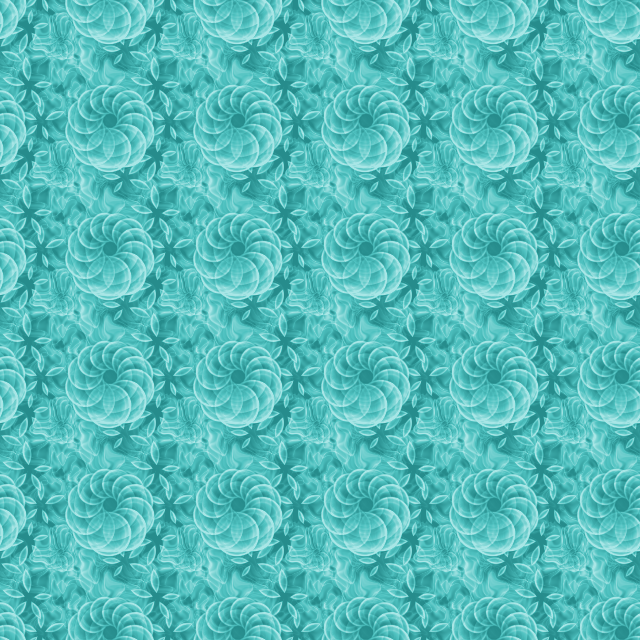
Reproduce this pattern procedurally as a three.js fragment shader.

```glsl
// Teal embossed tiles: a lopsided spiral flower of overlapping discs, ringed by
// pointed leaves on dark pools, over crumpled wrapping gradient noise.
// Every layer edits one tone value, which a three-stop ramp finally colours.
varying vec2 vUv;

const float TAU = 6.28318;
const float REPEATS = 5.0;                    // tiles across and down
const vec2 FLOWER = vec2(0.86, 0.056);        // centres, in units of one tile
const vec2 SWIRL = vec2(0.45, 0.726);
const vec2 FAN = vec2(0.91, 0.55);
const float FLOWER_SIZE = 0.146;              // mean disc radius
const float SWIRL_SIZE = 0.08;
const float FAN_SIZE = 0.12;
const float HOLE = 0.36;                      // open centre, in disc radii
const int PETALS = 11;
const float FIRST_PETAL = 4.1;                // angle of the lowest layer
const int POOLS = 4;
const int LEAVES = 5;
const float POOL_ORBIT = 0.46;
const vec2 LEAF = vec2(0.082, 0.03);          // half length, half width
const float SOFT = 0.006;                     // edge softness
const float RIM = 0.008;                      // highlight width
const float CONTRAST = 1.25;
const vec3 DEEP = vec3(0.15, 0.55, 0.55);
const vec3 MID = vec3(0.31, 0.76, 0.755);
const vec3 PALE = vec3(0.66, 0.90, 0.90);

vec2 direction(float angle) { return vec2(cos(angle), sin(angle)); }

// Shortest offset from a centre on the wrapping tile
vec2 wrapOffset(vec2 p, vec2 centre) { return fract(p - centre + 0.5) - 0.5; }

float cornerSlope(vec2 cell, vec2 offset, float period) {
  vec2 c = mod(cell, period);
  float h = fract(sin(dot(c, vec2(127.1, 311.7)) + period) * 4375.85);
  return dot(direction(TAU * h), offset);
}

// Gradient noise that repeats once per tile
float noise(vec2 p, float period) {
  p *= period;
  vec2 i = floor(p), f = fract(p);
  vec2 u = f * f * f * (f * (f * 6.0 - 15.0) + 10.0);
  vec2 e = vec2(1.0, 0.0);
  return mix(
    mix(cornerSlope(i, f, period), cornerSlope(i + e, f - e, period), u.x),
    mix(cornerSlope(i + e.yx, f - e.yx, period), cornerSlope(i + 1.0, f - 1.0, period), u.x),
    u.y);
}

vec2 warp(vec2 p) {
  return 0.12 * vec2(noise(p, 4.0), noise(p + 0.37, 5.0))
       + 0.06 * vec2(noise(p, 9.0), noise(p + 0.61, 8.0));
}

// Folds with bright creases at two scales, centred near zero
float crumple(vec2 p) {
  float fold = noise(p, 7.0);
  float wrinkle = noise(p + 0.23, 12.0);
  float creases = exp(-abs(fold) / 0.05) + 0.8 * exp(-abs(wrinkle) / 0.07);
  return 0.4 * fold + 0.4 * wrinkle + 0.4 * noise(p, 22.0) + 0.28 * creases - 0.14;
}

float rimLight(float d) {
  float x = (d + RIM) / RIM;
  return exp(-x * x);
}

// Discs laid clockwise, larger towards the bottom; the last tuck under the first
float paintRosette(float tone, vec2 q, float size, float cover, float grain) {
  float reach = length(q) / size;
  float firstInside = 0.0;
  tone = mix(tone, 0.08, cover * smoothstep(1.1, 0.4, reach));
  for (int i = 0; i < PETALS; i++) {
    float k = float(i);
    float angle = FIRST_PETAL - TAU * k / float(PETALS);
    float radius = size * (1.0 - 0.2 * sin(angle));
    float d = length(q - direction(angle) * (radius + HOLE * size)) - radius;
    float inside = smoothstep(SOFT, -SOFT, d);
    float shadow = exp(-max(d, 0.0) / (0.12 * size));
    tone *= 1.0 - 0.32 * cover * shadow * (1.0 - inside);

    float band = fract(reach / 0.6 + 0.37 * k);
    band *= smoothstep(1.0, 0.88, band);
    float body = 0.66 - 0.11 * sin(angle) + 0.36 * (band - 0.45);
    body -= 0.32 * smoothstep(0.0, 0.7, -d / radius);
    body *= mix(0.3, 1.0, smoothstep(0.3, 1.5, reach));
    body += 0.38 * rimLight(d) + 0.14 * rimLight(d + 0.035) + 0.25 * grain;
    float tuck = i > PETALS / 2 ? 1.0 - 0.65 * firstInside : 1.0;
    tone = mix(tone, body, inside * cover * tuck);
    if (i == 0) firstInside = inside;
  }
  return tone;
}

// Dark pools on an arc around the flower, each with a star of uneven leaves
float paintLeaves(float tone, vec2 p, float grain) {
  for (int j = 0; j < POOLS; j++) {
    float orbit = -1.31 + 0.65 * float(j);
    vec2 q = wrapOffset(p, FLOWER + POOL_ORBIT * direction(orbit));
    tone = mix(tone, 0.08 + 0.3 * grain, 0.9 * exp(-dot(q, q) / 0.015));
    for (int i = 0; i < LEAVES; i++) {
      float uneven = fract(0.618 * float(i * 3 + j * 7));
      float turn = float(i) + 0.5 * uneven;
      vec2 axis = direction(TAU * turn / float(LEAVES) + 1.7 * orbit);
      vec2 leaf = LEAF * (0.7 + 0.5 * uneven);
      float along = (dot(q, axis) - leaf.x - 0.035) / leaf.x;
      float across = dot(q, vec2(-axis.y, axis.x));
      float d = abs(across) - leaf.y * (1.0 - along * along);
      float body = 0.48 + 6.0 * across + 0.42 * rimLight(d) + 0.4 * grain;
      tone = mix(tone, body, 0.88 * smoothstep(SOFT, -SOFT, d));
    }
  }
  return tone;
}

void main() {
  vec2 p = vUv * REPEATS;
  vec2 bent = p + warp(p);
  float grain = crumple(bent);
  float tone = 0.52 + grain - 0.08 * cos(TAU * (p.x - FLOWER.x - 0.38));
  tone = paintRosette(tone, wrapOffset(bent, FAN), FAN_SIZE, 0.4, grain);
  tone = paintLeaves(tone, p, grain);
  tone = paintRosette(tone, wrapOffset(bent, SWIRL), SWIRL_SIZE, 0.45, grain);
  tone = paintRosette(tone, wrapOffset(p, FLOWER), FLOWER_SIZE, 0.88, grain);

  tone = clamp(0.52 + CONTRAST * (tone - 0.5), 0.0, 1.0);
  vec3 colour = mix(DEEP, MID, min(tone * 2.0, 1.0));
  colour = mix(colour, PALE, max(tone * 2.0 - 1.0, 0.0));
  gl_FragColor = vec4(colour, 1.0);
}
```
